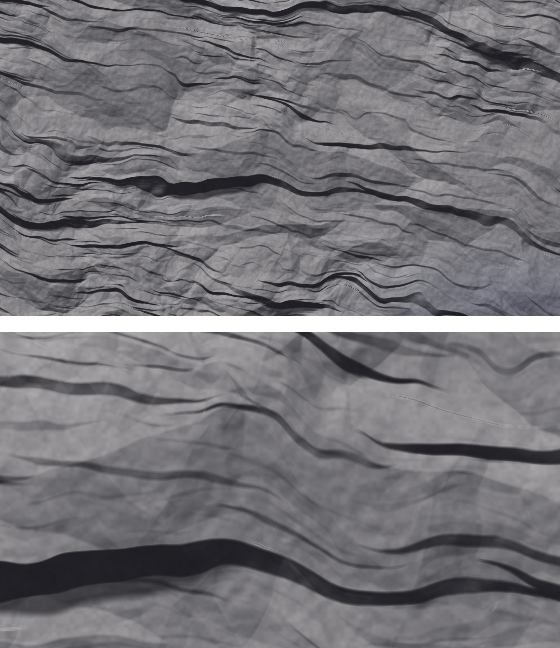
Top: the whole. Bottom: its middle third, enlarged.
Write a Shadertoy shader that draws this texture.

```glsl
const float STRATA_ANGLE = 0.24;
const float CRAG_ANGLE = 0.45;
const vec2 LEDGE_FREQ = vec2(1.7, 3.7);
const vec2 SLAB_FREQ = vec2(4.2, 9.5);
const vec2 CHIP_FREQ = vec2(10.0, 22.0);
const vec2 CRAG_FREQ = vec2(2.7, 4.6);
const float LEDGE_HEIGHT = 0.062;
const float SLAB_HEIGHT = 0.023;
const float CHIP_HEIGHT = 0.007;
const float CRAG_HEIGHT = 0.052;
const float TOP_SLOPE = 0.35;
const float UNDERCUT_SLOPE = 6.0;
const vec3 LIGHT = vec3(-0.25, 0.60, 0.76);
const float SHADOW_SLOPE = 0.65;
const float SHADOW_STEP = 0.009;
const float SHADOW_DEPTH = 0.68;
const float RELIEF_EPS = 0.0018;
const float AMBIENT = 0.125;
const float DIFFUSE = 0.51;
const float DIFFUSE_POWER = 1.45;
const vec3 SHADE_TINT = vec3(0.0, 0.0, 0.022);
const vec3 LIT_TINT = vec3(0.004, -0.004, 0.008);
const vec3 DAMP_TINT = vec3(0.80, 0.82, 0.89);

vec3 hash3(vec2 p) {
    vec3 q = fract(p.xyx * vec3(0.1031, 0.1030, 0.0973));
    q += dot(q, q.yxz + 33.33);
    return fract((q.xxy + q.yzz) * q.zyx);
}

float noise(vec2 p) {
    vec2 i = floor(p), f = fract(p);
    f = f * f * f * (f * (f * 6.0 - 15.0) + 10.0);
    float low = mix(hash3(i).x, hash3(i + vec2(1, 0)).x, f.x);
    float high = mix(hash3(i + vec2(0, 1)).x, hash3(i + vec2(1, 1)).x, f.x);
    return mix(low, high, f.y);
}

vec2 turn(vec2 p, float a) {
    float c = cos(a), s = sin(a);
    return vec2(c * p.x - s * p.y, s * p.x + c * p.y);
}

// Upper envelope of tilted slabs: gentle tops, steep undercut lower edges
float slabs(vec2 p) {
    vec2 cell = floor(p);
    float top = -9.0;
    for (int j = -1; j <= 1; j++) {
        for (int i = -1; i <= 1; i++) {
            vec2 id = cell + vec2(i, j);
            vec3 r = hash3(id);
            vec2 d = p - id - 0.2 - 0.6 * r.xy;
            float tilt = fract(r.z * 17.0) - 0.5;
            float edge = d.y + 0.6 * tilt * d.x;
            float drop = max(TOP_SLOPE * edge, -UNDERCUT_SLOPE * edge);
            top = max(top, 0.4 * r.z + 0.6 * tilt * d.x - 1.1 * d.x * d.x - drop);
        }
    }
    return top;
}

// Upper envelope of four-sided peaks, each turned its own way: flat facets
float crags(vec2 p) {
    vec2 cell = floor(p);
    float top = -9.0;
    for (int j = -1; j <= 1; j++) {
        for (int i = -1; i <= 1; i++) {
            vec2 id = cell + vec2(i, j);
            vec3 r = hash3(id + 57.0);
            vec2 d = turn(p - id - 0.15 - 0.7 * r.xy, 6.28 * r.z);
            float peak = 0.85 * abs(d.x) + 0.55 * abs(d.y);
            top = max(top, 0.4 * fract(r.z * 13.0) + 0.3 * d.x - peak);
        }
    }
    return top;
}

// Bends the strata at three scales so edges run ragged
vec2 warp(vec2 p) {
    vec2 bend = vec2(noise(p * 2.8), noise(p * 2.8 + 31.7)) - 0.5;
    vec2 kink = vec2(noise(p * 8.0 + 7.1), noise(p * 8.0 + 53.2)) - 0.5;
    vec2 nick = vec2(noise(p * 24.0 + 11.0), noise(p * 24.0 + 67.0)) - 0.5;
    return p + 0.14 * bend + 0.046 * kink + 0.012 * nick;
}

float relief(vec2 p) {
    vec2 w = warp(p);
    vec2 q = turn(w, STRATA_ANGLE);
    vec2 c = turn(w, CRAG_ANGLE);
    float rough = smoothstep(0.25, 0.75, noise(p * 2.6 + 90.0));
    float broken = mix(0.35, 1.1, noise(p * 3.1 + 22.0));
    float h = LEDGE_HEIGHT * broken * slabs(q * LEDGE_FREQ + 4.3);
    h += SLAB_HEIGHT * mix(0.35, 1.0, rough) * slabs(q * SLAB_FREQ + 41.2);
    h += CHIP_HEIGHT * mix(0.15, 1.0, rough) * slabs(q * CHIP_FREQ + 73.9);
    h += CRAG_HEIGHT * crags(c * CRAG_FREQ + 17.6);
    h += 0.36 * CRAG_HEIGHT * mix(0.4, 1.0, rough) * crags(c * CRAG_FREQ * 2.7);
    h += 0.11 * CRAG_HEIGHT * mix(0.3, 1.0, rough) * crags(q * CRAG_FREQ * 7.0);
    return h + 0.0012 * noise(p * 75.0);
}

// Soft shadow cast down the face by the ledges above
float castShadow(vec2 p, float h) {
    vec2 dir = normalize(LIGHT.xy);
    float block = 0.0;
    for (int i = 1; i <= 5; i++) {
        float t = SHADOW_STEP * float(i);
        block = max(block, (relief(p + dir * t) - h) / t - SHADOW_SLOPE);
    }
    return 1.0 - SHADOW_DEPTH * smoothstep(0.0, 0.5, block);
}

void mainImage(out vec4 fragColor, in vec2 fragCoord) {
    vec2 p = fragCoord / iResolution.y;
    vec2 e = vec2(RELIEF_EPS, 0.0);

    // Surface lighting
    vec2 slope = vec2(relief(p + e.xy) - relief(p - e.xy),
                      relief(p + e.yx) - relief(p - e.yx)) / (2.0 * RELIEF_EPS);
    vec3 normal = normalize(vec3(-slope, 1.0));
    float lit = pow(max(dot(normal, normalize(LIGHT)), 0.0), DIFFUSE_POWER);
    lit *= castShadow(p, relief(p));

    // Stone mottling and fine grain
    float mottle = noise(p * 5.0 + 3.0) + 0.6 * noise(p * 22.0) - 0.8;
    float grain = noise(p * 110.0) + noise(p * 210.0 + 9.0) - 1.0;
    float stone = 1.0 + 0.10 * mottle + 0.07 * grain;
    float shade = (AMBIENT + DIFFUSE * lit) * stone;

    // Cool shadows, deeper blue toward the lower right
    vec3 color = shade + mix(SHADE_TINT, LIT_TINT, smoothstep(0.1, 0.65, shade));
    float damp = smoothstep(0.9, 1.7, p.x) * smoothstep(0.35, 0.0, p.y);
    color *= mix(vec3(1.0), DAMP_TINT, damp);
    fragColor = vec4(clamp(color, 0.0, 1.0), 1.0);
}
```
